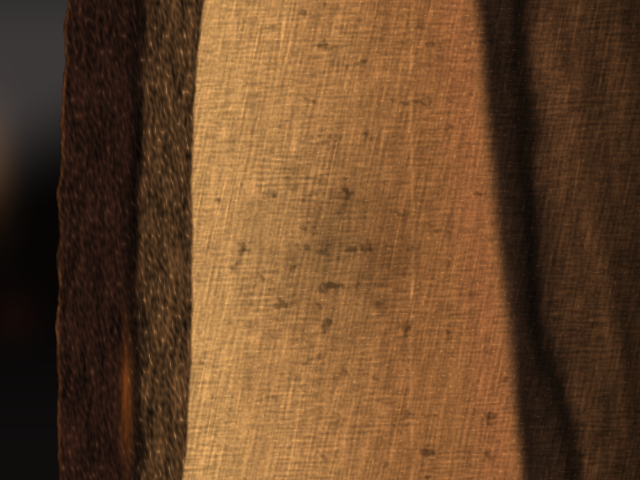
This texture is drawn by a WebGL 1 fragment shader. Its source:

```glsl
precision highp float;
// A sawn plank seen close up: dim backdrop, rough bark, pale sapwood, dark heartwood.
// Curved boundaries split the zones; stretched gradient noise adds grain, broken saw
// scratches and pores, and thresholded noise scatters soft stains over the pale wood.
uniform vec2 u_resolution;

vec2 gradientAt(vec2 cell) {
  vec3 a = fract(cell.xyx * vec3(0.1031, 0.1030, 0.0973));
  a += dot(a, a.yzx + 33.33);
  float angle = 6.2832 * fract((a.x + a.y) * a.z);
  return vec2(cos(angle), sin(angle));
}

// Gradient noise, about -0.7 to 0.7
float noise(vec2 p) {
  vec2 i = floor(p), f = p - i;
  vec2 w = f * f * f * (f * (f * 6.0 - 15.0) + 10.0);
  vec2 e = vec2(1.0, 0.0);
  float low = mix(dot(gradientAt(i), f), dot(gradientAt(i + e), f - e), w.x);
  float high = mix(dot(gradientAt(i + e.yx), f - e.yx),
                   dot(gradientAt(i + 1.0), f - 1.0), w.x);
  return mix(low, high, w.y);
}

float fbm(vec2 p) {
  float sum = 0.0, gain = 1.0;
  for (int i = 0; i < 4; i++) {
    sum += gain * noise(p);
    p = p * 2.03 + 17.3;
    gain *= 0.55;
  }
  return sum;
}

// Soft round falloff, 1 at the centre
float glow(vec2 p, vec2 centre, vec2 radius) {
  vec2 d = (p - centre) / radius;
  return exp(-dot(d, d));
}

float band(float x, float centre, float width) {
  float d = (x - centre) / width;
  return exp(-d * d);
}

vec3 backdrop(vec2 uv) {
  vec3 col = mix(vec3(0.055, 0.05, 0.048), vec3(0.025, 0.018, 0.016), smoothstep(0.05, 0.4, uv.y));
  float lit = smoothstep(0.55, 0.82, uv.y + 0.6 * (0.05 - uv.x));
  col = mix(col, vec3(0.23, 0.215, 0.215), lit);
  col += vec3(0.15, 0.09, 0.04) * glow(uv, vec2(-0.01, 0.64), vec2(0.035, 0.13));
  col += vec3(0.05, 0.015, 0.005) * glow(uv, vec2(0.02, 0.34), vec2(0.04, 0.06));
  return col * (1.0 - 0.3 * smoothstep(0.9, 1.1, uv.y));
}

vec3 bark(vec2 uv, vec2 p, float rim) {
  float warp = 0.02 * noise(p * vec2(4.0, 5.0));
  float fibre = fbm(vec2((p.x + warp) * 55.0, p.y * 8.0));
  float crumbs = noise(vec2((p.x + 0.2 * p.y) * 150.0, p.y * 60.0));
  float seam = 0.2 + 0.015 * uv.y + 0.009 * fbm(vec2(uv.y * 6.0, 2.0));
  float inner = smoothstep(-0.01, 0.03, uv.x - seam);
  vec3 col = mix(vec3(0.15, 0.085, 0.06), vec3(0.285, 0.195, 0.115), inner);
  col *= 1.0 + 0.5 * fibre + 0.7 * crumbs;
  float fork = 0.014 * (1.0 - smoothstep(0.2, 0.45, uv.y));
  col *= 1.0 - 0.5 * band(uv.x + 0.008 * fibre, seam + fork, 0.01);
  float streak = glow(uv, vec2(0.197, 0.17), vec2(0.009, 0.13));
  col = mix(col, vec3(0.42, 0.22, 0.085) * (1.0 + 0.4 * fibre), 0.85 * streak);
  col += vec3(0.2, 0.17, 0.13) * smoothstep(0.3, 0.6, crumbs) * (0.3 + 0.5 * inner);
  return col + vec3(0.2, 0.12, 0.03) * band(rim, 0.003, 0.003) * (0.5 + 0.5 * fibre);
}

vec3 sapwood(vec2 uv, vec2 p, float toHeart) {
  float shade = smoothstep(0.31, 0.68, uv.x + 0.06 * fbm(p * vec2(5.0, 2.0)));
  vec3 col = mix(vec3(0.775, 0.575, 0.345), vec3(0.575, 0.375, 0.21), shade);
  col = mix(col, vec3(0.6, 0.36, 0.215), 0.55 * band(toHeart, 0.03, 0.04));
  float cloud = glow(uv, vec2(0.53, 0.49), vec2(0.12, 0.18));
  col *= 1.0 - 0.22 * cloud * (1.0 + 0.8 * fbm(p * 9.0));
  // Ragged stains gather inside the cloud
  float ragged = noise(p * vec2(23.0, 26.0)) + 0.25 * noise(p * 85.0) + 0.14 * cloud;
  col *= 1.0 - 0.36 * smoothstep(0.34, 0.68, ragged);
  float line = band(uv.x, 0.643 + 0.006 * noise(vec2(p.y * 3.0, 8.0)), 0.003);
  return col + vec3(0.15, 0.12, 0.08) * line * (0.45 + 0.9 * noise(vec2(p.y * 14.0, 3.0)));
}

vec3 heartwood(vec2 uv, vec2 p, float depth) {
  float grain = fbm(vec2((p.x + 0.08 * p.y) * 17.0, p.y * 2.0));
  float ripple = fbm(p * vec2(9.0, 5.0));
  vec3 col = mix(vec3(0.16, 0.105, 0.07), vec3(0.265, 0.17, 0.1), smoothstep(0.03, 0.13, depth + 0.03 * ripple));
  col *= 1.0 + 0.35 * grain;
  float vein = 0.845 - 0.035 * uv.y + 0.05 * (1.0 - smoothstep(0.0, 0.35, uv.y));
  col *= 1.0 - 0.5 * band(uv.x + 0.016 * ripple, vein, 0.018);
  return col * (1.0 - 0.35 * band(uv.x, 0.99 + 0.01 * grain, 0.03));
}

void main() {
  vec2 uv = gl_FragCoord.xy / u_resolution;
  vec2 p = gl_FragCoord.xy / u_resolution.y;
  float blur = 1.0 / u_resolution.x;

  // Signed distances across the three boundaries
  float t = uv.y - 0.48, s = uv.y - 0.3;
  float rim = uv.x - 0.0885 - 0.035 * s * s - 0.006 * fbm(vec2(p.y * 11.0, 1.0));
  float sap = uv.x - 0.2995 - 0.14 * t * t * t - 0.003 * fbm(vec2(p.y * 9.0, 5.0));
  float heart = uv.x - 0.814 + 0.072 * uv.y - 0.004 * noise(vec2(p.y * 5.0, 9.0));

  // Broken slanted scratches, short cross lines and bright pores on the sawn face
  float slant = p.x - 0.2 * p.y;
  float scratch = noise(vec2(slant * 150.0, p.y * 12.0)) + 0.4 * noise(vec2(slant * 60.0, p.y * 6.0));
  float nick = smoothstep(0.22, 0.5, noise(vec2(slant * 115.0 + 40.0, p.y * 9.0)));
  float cross = noise(vec2(p.x * 22.0, (p.y - 0.03 * p.x) * 150.0)) * (1.0 + noise(p * 7.0));
  float pores = smoothstep(0.25, 0.55, noise(p * vec2(105.0, 140.0)));
  float face = 1.0 + 0.2 * scratch + 0.19 * cross + 0.14 * noise(p * 130.0) + 0.12 * nick;

  vec3 pale = sapwood(uv, p, -heart) * (face - 0.03) + vec3(0.09, 0.075, 0.04) * pores;
  vec3 dark = heartwood(uv, p, heart) * (1.0 + 1.5 * (face - 1.0)) + vec3(0.06, 0.04, 0.02) * pores;
  vec3 wood = mix(pale, dark, smoothstep(-0.012, 0.017, heart + 0.007 * scratch));
  vec3 col = mix(bark(uv, p, rim), wood, smoothstep(-0.003, 0.004, sap));
  col = mix(backdrop(uv), col, smoothstep(-blur, blur, rim));
  gl_FragColor = vec4(clamp(col, 0.0, 1.0), 1.0);
}
```
